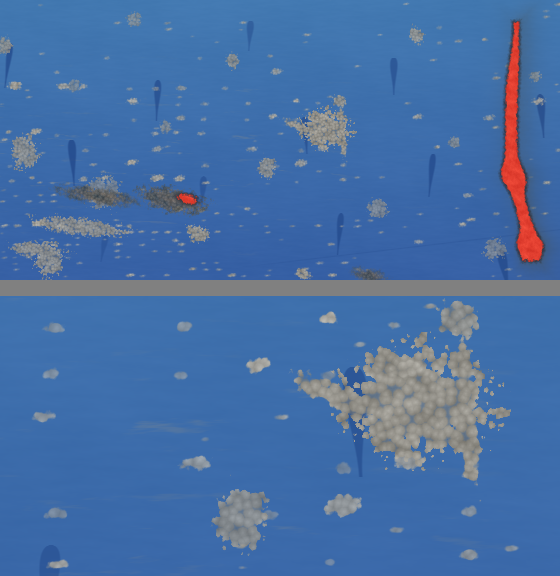
Top, the full canvas; bottom, a detail of the centre.
Reproduce this texture procedurally as a Shadertoy shader.

```glsl
const vec3 BLUE_LOW = vec3(0.212, 0.375, 0.645);
const vec3 BLUE_HIGH = vec3(0.262, 0.475, 0.695);
const vec3 DRIP_BLUE = vec3(0.13, 0.28, 0.54);
const vec3 PLASTER = vec3(0.57, 0.56, 0.53);
const vec3 RUST = vec3(0.35, 0.34, 0.32);
const vec3 RIM = vec3(0.17, 0.17, 0.19);
const vec3 STAIN = vec3(0.27, 0.34, 0.40);
const vec3 RED = vec3(0.89, 0.25, 0.19);

vec2 hash2(vec2 p) {
    return fract(sin(vec2(dot(p, vec2(127.1, 311.7)), dot(p, vec2(269.5, 183.3)))) * 43758.5);
}

// Distance to the nearest jittered point
float cellular(vec2 p) {
    vec2 id = floor(p), f = p - id;
    float nearest = 2.0;
    for (int y = -1; y <= 1; y++)
        for (int x = -1; x <= 1; x++) {
            vec2 o = vec2(x, y);
            nearest = min(nearest, length(o + hash2(id + o) - f));
        }
    return nearest;
}

// Layered, rotated sines, roughly -1 to 1
float waves(vec2 p) {
    float sum = 0.0, amp = 0.6;
    for (int i = 0; i < 5; i++) {
        sum += amp * sin(p.x + 1.7 * sin(p.y)) * cos(p.y + 0.8 * sin(p.x));
        p = mat2(1.6, 1.2, -1.2, 1.6) * p + 1.3;
        amp *= 0.6;
    }
    return sum;
}

float fill(float d, float soft) { return 1.0 - smoothstep(-soft, soft, d); }

float bump(float x, float centre, float width) {
    float t = (x - centre) / width;
    return exp(-t * t);
}

// Approximate distance to a tilted ellipse with a ragged edge
float blob(vec2 p, vec2 centre, vec2 radii, float tilt, float ragged) {
    float c = cos(tilt), s = sin(tilt);
    vec2 q = mat2(c, -s, s, c) * (p - centre) / radii;
    return (length(q) - 1.0 + ragged) * min(radii.x, radii.y);
}

float crowding(vec2 p) {
    float left = 1.0 - 0.85 * smoothstep(0.7, 1.6, p.x);
    float bands = 0.4 + 0.6 * pow(0.5 + 0.5 * sin(p.y * 42.0 - p.x * 2.0), 2.0);
    return left * bands * bump(p.y, 0.44, 0.27);
}

// One fleck per cell, thinned by crowding
float flecks(vec2 p, vec2 cell, float chance, float ragged, float soft) {
    vec2 id = floor(p / cell), h = hash2(id);
    vec2 radii = cell * mix(vec2(0.08), vec2(0.30, 0.24), h.x * h.y);
    float d = blob(p, (id + 0.35 + 0.3 * h) * cell, radii, 0.1, ragged);
    float present = step(hash2(id + 17.0).x, chance * (0.06 + crowding(id * cell)));
    return fill(d, soft) * present * mix(0.45, 1.0, h.y);
}

float patches(vec2 p, float ragged, float soft) {
    float cover = 0.0;
    for (int i = 0; i < 17; i++) {
        float n = float(i);
        vec2 h = hash2(vec2(n, 4.0));
        vec2 centre = vec2(2.0 * pow((n + 0.4) / 17.0, 1.25), fract(n * 0.618 + 0.84));
        vec2 radii = mix(0.018, 0.058, h.x * h.x) * vec2(1.0 + 0.4 * h.y, 0.95);
        cover = max(cover, fill(blob(p, centre, radii, h.y * 3.0, ragged), soft) * mix(0.6, 1.0, h.y));
    }
    // Large torn chip with its tails, then two long scrapes
    float chip = blob(p, vec2(1.165, 0.54), vec2(0.083, 0.062), -0.2, ragged);
    chip = min(chip, blob(p, vec2(1.07, 0.545), vec2(0.06, 0.012), -0.45, ragged));
    chip = min(chip, blob(p, vec2(1.222, 0.53), vec2(0.012, 0.085), 0.1, ragged));
    float scrape = blob(p, vec2(0.29, 0.19), vec2(0.15, 0.027), -0.12, ragged);
    scrape = min(scrape, blob(p, vec2(0.14, 0.105), vec2(0.09, 0.024), -0.15, ragged));
    return max(cover, max(fill(chip, soft), 0.85 * fill(scrape, soft)));
}

// Teardrops: round head above, thin tail below
float drips(vec2 p, float soft) {
    float cover = 0.0;
    for (int i = 0; i < 12; i++) {
        float n = float(i);
        vec2 h = hash2(vec2(n, 9.0));
        vec2 head = vec2((n + 0.2 + 0.6 * h.x) / 6.0, 0.08 + 0.9 * fract(n * 0.618 + 0.85));
        float t = (head.y - p.y) / mix(0.09, 0.17, h.y);
        float u = clamp(t, 0.0, 1.0);
        float width = mix(0.014, 0.024, h.x) * (2.2 * sqrt(u) * pow(1.0 - u, 2.0) + 0.1);
        float d = abs(p.x - head.x - (h.x - 0.4) * 0.06 * u) - width;
        cover = max(cover, fill(d, soft) * step(abs(t - 0.5), 0.5) * mix(0.4, 0.8, h.y));
    }
    return cover;
}

// Distance to the long vertical run of red
float redRun(vec2 p, float ragged) {
    float y = p.y;
    float axis = 1.826 + 0.018 * smoothstep(0.6, 0.92, y) + 0.07 * (1.0 - smoothstep(0.08, 0.45, y));
    float width = 0.020 - 0.012 * smoothstep(0.68, 0.92, y) + 0.022 * bump(y, 0.37, 0.05) + 0.025 * bump(y, 0.12, 0.05);
    return max(abs(p.x - axis) - width + 0.009 * ragged, abs(y - 0.495) - 0.425 + 0.015 * ragged);
}

void mainImage(out vec4 fragColor, in vec2 fragCoord) {
    vec2 p = fragCoord / iResolution.y;
    float soft = 1.2 / iResolution.y;
    float grit = cellular(p * 95.0);
    float mottle = waves(p * 65.0);
    float ragged = 0.4 * mottle + 0.6 * (grit - 0.45);

    // Blue paint with faint horizontal scuffs
    vec3 col = mix(BLUE_LOW, BLUE_HIGH, p.y);
    col += 0.010 * waves(p * vec2(4.0, 9.0)) + 0.006 * waves(p * vec2(30.0, 150.0));
    float scuff = smoothstep(0.45, 1.0, waves(p * vec2(10.0, 75.0) + 3.0));
    col = mix(col, PLASTER, 0.35 * scuff * crowding(p));
    float scratch = abs(p.y - 0.05 - 0.118 * (p.x - 0.9)) - 0.001;
    col = mix(col, DRIP_BLUE, 0.35 * fill(scratch, soft) * smoothstep(0.8, 1.1, p.x));
    col = mix(col, DRIP_BLUE, drips(p, soft));

    // Bare plaster and flecks
    vec3 plaster = PLASTER + 0.07 * mottle + 0.16 * (0.45 - grit);
    float bare = patches(p, ragged, soft) * (1.0 - 0.4 * smoothstep(0.55, 0.85, grit));
    col = mix(col, plaster, bare);
    float fleck = max(flecks(p, vec2(0.085, 0.055), 0.65, ragged, soft), flecks(p + 0.37, vec2(0.045, 0.022), 0.5, ragged, soft));
    col = mix(col, plaster + 0.06, fleck);

    // Rusty smears
    float rust = blob(p, vec2(0.35, 0.3), vec2(0.12, 0.025), -0.15, ragged);
    rust = min(rust, blob(p, vec2(0.615, 0.285), vec2(0.11, 0.038), -0.2, ragged));
    rust = min(rust, blob(p, vec2(1.32, 0.015), vec2(0.05, 0.02), -0.2, ragged));
    vec3 rustCol = RUST + vec3(0.12, 0.07, 0.03) * mottle + 0.15 * (0.45 - grit);
    col = mix(col, rustCol, 0.85 * fill(rust, 3.0 * soft));

    // Red paint with stain and dark rim
    float run = redRun(p, ragged);
    float stain = exp(-max(run, 0.0) * 28.0) * mix(0.25, 0.75, smoothstep(1.82, 1.9, p.x));
    col = mix(col, STAIN, stain);
    float red = min(run, blob(p, vec2(0.672, 0.29), vec2(0.03, 0.015), -0.2, ragged));
    col = mix(col, RIM, 0.8 * fill(red - 0.006 - 0.005 * mottle, 2.0 * soft));
    col = mix(col, RED + vec3(0.06, 0.05, 0.04) * mottle, fill(red, soft));
    fragColor = vec4(col, 1.0);
}
```
